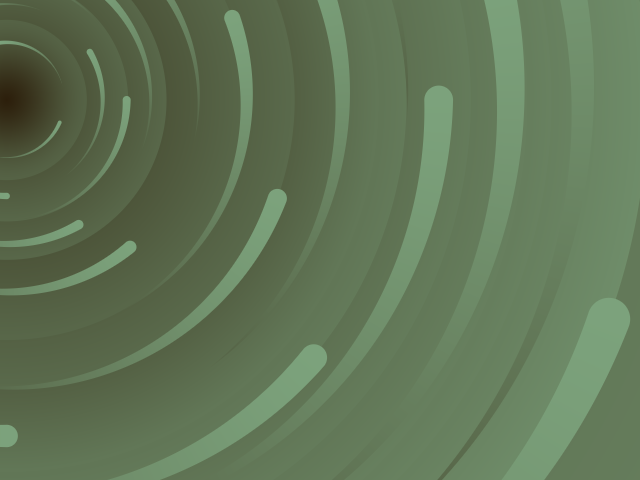
Reproduce this background procedurally as a WebGL 1 fragment shader.

```glsl
precision highp float;
// Tapered comet arcs swirling over shaded concentric discs, olive to sage green.
uniform vec2 u_resolution;

#define CENTER vec2(0.0139, 0.7917)
#define DEEP vec3(0.17, 0.115, 0.04)
#define SAGE vec3(0.485, 0.635, 0.485)
#define ARC_PERIOD 2.0943951
#define ARC_SPAN 1.466
#define ARC_HALF_WIDTH 0.0333
#define TAIL_TONE 0.5

float pixelSize;

float coverage(float dist) {
  return clamp(0.5 - dist / pixelSize, 0.0, 1.0);
}

// Paint everything beyond the inner radius with a radial tone ramp.
float band(float tone, float radius, float inner, float outer, float a, float b) {
  float ramp = mix(a, b, clamp((radius - inner) / (outer - inner), 0.0, 1.0));
  return mix(tone, ramp, coverage(inner - radius));
}

// Three equally spaced arcs, each with a round head and a clockwise tail.
float arcs(float tone, vec2 polar, float ringRadius, float headDegrees) {
  float behind = mod(radians(headDegrees) - polar.y, ARC_PERIOD);
  float along = behind / ARC_SPAN;
  float halfWidth = ringRadius * ARC_HALF_WIDTH;

  float taper = max(1.0 - along, 0.0);
  float body = coverage(abs(polar.x - ringRadius) - halfWidth * taper);
  body *= smoothstep(0.0, 0.08, taper);

  float headAngle = mod(behind + 0.5 * ARC_PERIOD, ARC_PERIOD) - 0.5 * ARC_PERIOD;
  vec2 headOffset = polar.x * vec2(cos(headAngle), sin(headAngle)) - vec2(ringRadius, 0.0);
  float head = coverage(length(headOffset) - halfWidth);

  float fade = along < 1.0 ? pow(along, 1.3) : 0.0;
  return mix(tone, mix(1.0, TAIL_TONE, fade), max(body, head));
}

// Stacked discs, from the dark core outward.
float discs(float r) {
  float tone = mix(0.0, 0.54, smoothstep(-0.04, 0.19, r) * 1.07 - 0.07);
  tone = band(tone, r, 0.167, 0.253, 0.43, 0.56);
  tone = band(tone, r, 0.253, 0.333, 0.46, 0.56);
  tone = band(tone, r, 0.333, 0.500, 0.42, 0.56);
  tone = band(tone, r, 0.500, 0.600, 0.51, 0.58);
  tone = band(tone, r, 0.600, 0.775, 0.50, 0.68);
  tone = band(tone, r, 0.775, 0.833, 0.665, 0.70);
  tone = band(tone, r, 0.833, 0.967, 0.63, 0.71);
  tone = band(tone, r, 0.967, 1.085, 0.68, 0.74);
  tone = band(tone, r, 1.085, 1.135, 0.725, 0.755);
  tone = band(tone, r, 1.135, 1.335, 0.74, 0.84);
  return band(tone, r, 1.335, 1.600, 0.69, 0.72);
}

void main() {
  pixelSize = 1.0 / u_resolution.y;
  vec2 p = gl_FragCoord.xy / u_resolution.y - CENTER;
  vec2 polar = vec2(length(p), atan(p.y, p.x));

  float tone = discs(polar.x);

  // Arc rings: radius and head direction.
  tone = arcs(tone, polar, 0.120, -23.0);
  tone = arcs(tone, polar, 0.200, 30.0);
  tone = arcs(tone, polar, 0.250, 0.0);
  tone = arcs(tone, polar, 0.300, -60.0);
  tone = arcs(tone, polar, 0.400, -50.0);
  tone = arcs(tone, polar, 0.500, 20.0);
  tone = arcs(tone, polar, 0.600, -20.0);
  tone = arcs(tone, polar, 0.700, 30.0);
  tone = arcs(tone, polar, 0.835, -40.0);
  tone = arcs(tone, polar, 0.900, 0.0);
  tone = arcs(tone, polar, 1.050, 15.0);
  tone = arcs(tone, polar, 1.200, 35.0);
  tone = arcs(tone, polar, 1.335, -20.0);

  gl_FragColor = vec4(mix(DEEP, SAGE, tone), 1.0);
}
```
